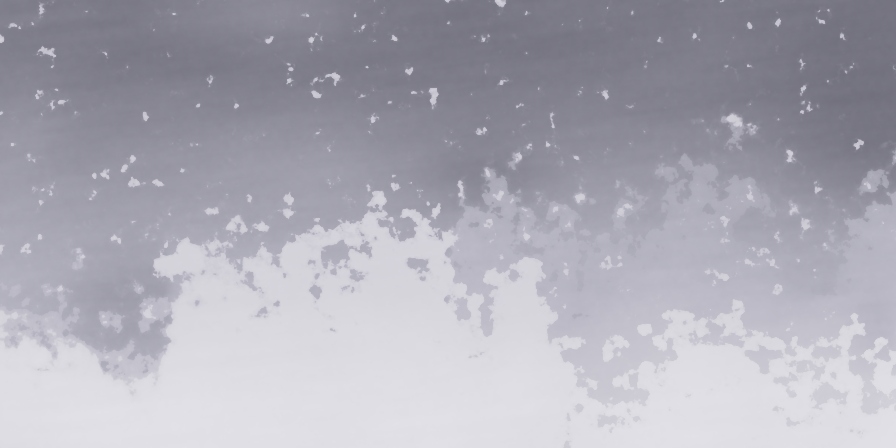
Write a WebGL 1 fragment shader that draws this background.

```glsl
precision highp float;
// Weathered plaster: a dark grey-violet wash fades downward into pale paint.
// Two ragged coats, each a height profile broken up by layered value noise,
// cover the wash; soft patches and stretched noise add stains and strokes.

uniform vec2 u_resolution;

const float TONE_TOP = 0.465;      // wash at the upper rim
const float TONE_MIST = 0.69;      // wash at its lower end
const float TONE_VEIL = 0.71;      // upper part of the middle coat
const float TONE_VEIL_LOW = 0.81;  // lower part of the middle coat
const float TONE_PALE = 0.825;     // upper part of the pale coat
const float TONE_PALE_LOW = 0.875; // lower part of the pale coat
const float EDGE = 0.014;          // softness of paint flakes
const float FLAKE_SCALE = 34.0;
const float STROKE_DEPTH = 0.035;
const float GRAIN_DEPTH = 0.022;
const float TINT_DARK = 0.045;     // extra blue in the dark tones
const float TINT_PALE = 0.022;     // extra blue in the pale tones

float hash(vec2 p) {
  vec3 q = fract(p.xyx * 0.1031);
  q += dot(q, q.yzx + 33.33);
  return fract((q.x + q.y) * q.z);
}

float noise(vec2 p) {
  vec2 i = floor(p);
  vec2 f = fract(p);
  f = f * f * (3.0 - 2.0 * f);
  return mix(mix(hash(i), hash(i + vec2(1.0, 0.0)), f.x),
             mix(hash(i + vec2(0.0, 1.0)), hash(i + vec2(1.0)), f.x), f.y);
}

// Layered noise centred on zero
float fbm(vec2 p) {
  float sum = 0.0;
  float amp = 0.5;
  for (int i = 0; i < 4; i++) {
    sum += amp * (noise(p) - 0.5);
    p = mat2(1.6, 1.2, -1.2, 1.6) * p + 17.3;
    amp *= 0.5;
  }
  return sum;
}

float bump(float x, float centre, float width) {
  float d = (x - centre) / width;
  return exp(-d * d);
}

float patchAt(vec2 p, vec2 centre, vec2 radius) {
  vec2 d = (p - centre) / radius;
  return exp(-dot(d, d));
}

// Upper limit of the pale coat
float paleHeight(float x) {
  return 0.22 + 0.17 * smoothstep(0.34, 0.42, x) - 0.24 * smoothstep(0.95, 1.4, x)
    - 0.06 * bump(x, 0.33, 0.06) + 0.08 * bump(x, 0.65, 0.028)
    + 0.10 * bump(x, 0.87, 0.09) - 0.07 * bump(x, 1.04, 0.035)
    + 0.13 * bump(x, 1.18, 0.07) + 0.12 * bump(x, 1.6, 0.12);
}

// Upper limit of the middle coat, mostly on the right
float veilHeight(float x) {
  return 0.28 + 0.18 * smoothstep(0.95, 1.05, x)
    + 0.08 * bump(x, 1.12, 0.05) + 0.17 * bump(x, 1.6, 0.16)
    - 0.05 * bump(x, 1.83, 0.05) + 0.11 * bump(x, 1.98, 0.07);
}

float washTone(vec2 p, float cloud) {
  float t = mix(TONE_TOP, TONE_MIST, smoothstep(0.95, 0.35, p.y + 0.15 * cloud));
  // lighter stains
  t += 0.08 * patchAt(p, vec2(0.60, 0.97), vec2(0.20, 0.08));
  t += 0.05 * patchAt(p, vec2(0.03, 0.72), vec2(0.12, 0.14));
  t += 0.03 * patchAt(p, vec2(0.62, 0.68), vec2(0.25, 0.12));
  t += 0.03 * patchAt(p, vec2(1.55, 0.92), vec2(0.20, 0.10));
  t += 0.04 * patchAt(p, vec2(0.05, 1.0), vec2(0.30, 0.15));
  // darker stains
  t -= 0.07 * patchAt(p, vec2(1.08, 0.60), vec2(0.14, 0.09));
  t -= 0.09 * patchAt(p, vec2(1.95, 0.66), vec2(0.22, 0.18));
  t -= 0.07 * patchAt(p, vec2(0.30, 0.35), vec2(0.16, 0.11)) * smoothstep(0.40, 0.37, p.x + 0.1 * cloud);
  return t;
}

void main() {
  vec2 p = gl_FragCoord.xy / u_resolution * vec2(2.0, 1.0);
  float cloud = fbm(p * 4.0);
  float flake = fbm(p * FLAKE_SCALE + 5.0);
  float strokes = fbm(vec2(p.x + 0.4 * p.y, p.y - 0.12 * p.x) * vec2(5.0, 38.0));
  float grain = fbm(p * 75.0 + 31.0);

  float tone = washTone(p, cloud) + 0.05 * cloud;

  // Middle coat, worn away in dark spots
  float wear = patchAt(p, vec2(1.80, 0.39), vec2(0.07, 0.05))
    + patchAt(p, vec2(1.71, 0.48), vec2(0.07, 0.04))
    + patchAt(p, vec2(1.96, 0.26), vec2(0.06, 0.07));
  float veil = veilHeight(p.x) - p.y + 0.28 * cloud + 0.45 * flake - 0.16 * wear;
  float veilTone = mix(TONE_VEIL, TONE_VEIL_LOW, smoothstep(0.45, 0.05, p.y));
  veilTone -= 0.05 * smoothstep(0.45, 0.65, p.y);
  float veilCover = mix(smoothstep(-0.10, 0.08, veil), smoothstep(-EDGE, EDGE, veil), 0.55);
  tone = mix(tone, veilTone + 0.06 * cloud - 0.05 * wear, veilCover);

  // Pale coat, soft on the left, flaking and dripping further right
  float ragged = mix(0.25, 0.6, smoothstep(0.3, 0.8, p.x));
  float drips = (noise(vec2(p.x * 48.0, p.y * 8.0)) - 0.5) * bump(p.x, 1.18, 0.14);
  float pale = paleHeight(p.x) - p.y + 0.22 * cloud + ragged * flake + 0.10 * drips;
  float splash = patchAt(p, vec2(0.41, 0.42), vec2(0.07, 0.05));
  pale = max(pale, 0.25 * (splash - 0.5) + 0.5 * flake);
  float paleTone = mix(TONE_PALE, TONE_PALE_LOW, smoothstep(0.45, 0.05, p.y));
  float paleCover = mix(smoothstep(-0.06, 0.09, pale), smoothstep(-EDGE, EDGE, pale), 0.65);
  tone = mix(tone, paleTone + 0.03 * cloud, paleCover);

  // Strokes and grain fade where the paint is bright
  float texture = mix(1.0, 0.35, smoothstep(0.65, 0.85, tone));
  tone += texture * (STROKE_DEPTH * strokes + GRAIN_DEPTH * grain);

  float tint = mix(TINT_DARK, TINT_PALE, smoothstep(0.70, 0.87, tone));
  gl_FragColor = vec4(tone, tone - 0.004, tone + tint, 1.0);
}
```
